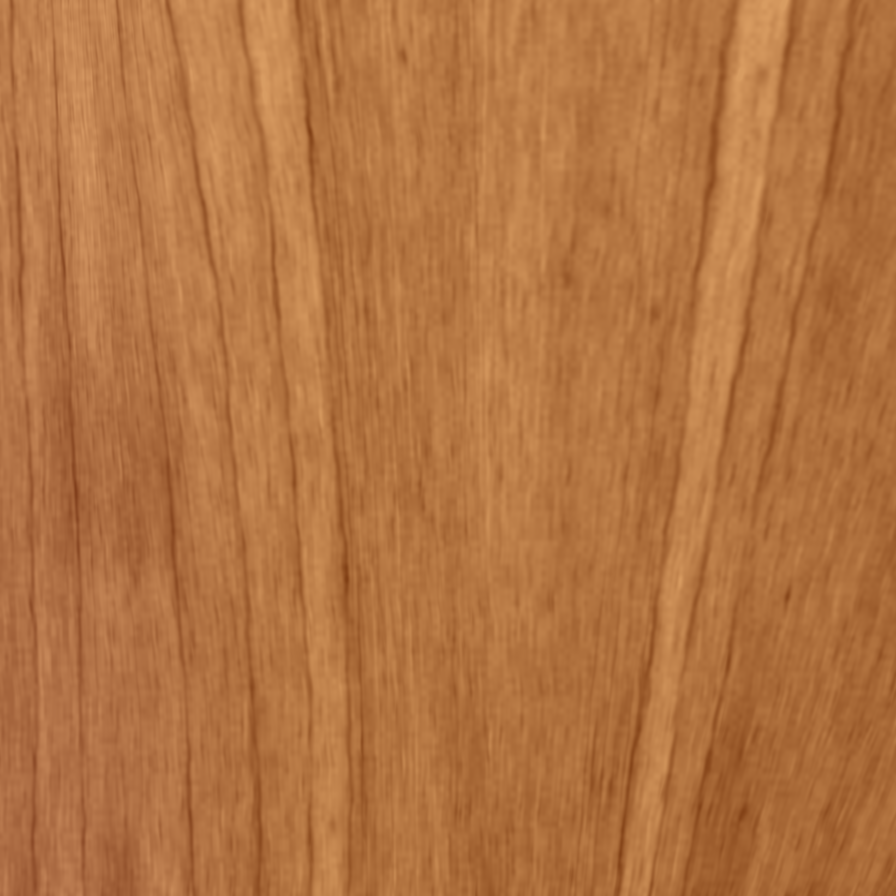
Write a Shadertoy shader that draws this texture.

```glsl
// Warm teak board: fanning growth rings, two pale sapwood bands, fine fibres and pores.

const vec3 BROWN = vec3(0.63, 0.38, 0.19);
const vec3 HONEY = vec3(0.82, 0.58, 0.355);
const vec3 ROSE_TINT = vec3(0.005, 0.0, 0.04);
const float HEART_X = 0.55;
const int RING_COUNT = 9;
const float RINGS[RING_COUNT] = float[](
    -0.51, -0.455, -0.335, -0.262, -0.203, -0.158, 0.139, 0.174, 0.209);

float hash(vec2 p) {
    vec3 q = fract(p.xyx * vec3(0.1031, 0.1030, 0.0973));
    q += dot(q, q.yzx + 33.33);
    return fract((q.x + q.y) * q.z);
}

// Smooth value noise, centred on zero.
float grain(vec2 p) {
    vec2 i = floor(p), f = fract(p);
    f = f * f * (3.0 - 2.0 * f);
    float low = mix(hash(i), hash(i + vec2(1, 0)), f.x);
    float high = mix(hash(i + vec2(0, 1)), hash(i + vec2(1, 1)), f.x);
    return mix(low, high, f.y) - 0.5;
}

// Cellular dashes: one soft elongated spot in a share of the cells.
float dashes(vec2 p, float share, float seed) {
    vec2 cell = floor(p);
    float mark = 0.0;
    for (int y = -1; y <= 1; y++)
    for (int x = -1; x <= 1; x++) {
        vec2 id = cell + vec2(x, y);
        vec2 centre = id + vec2(hash(id + seed), hash(id + seed + 17.0));
        vec2 d = (p - centre) / vec2(0.26, 0.42);
        float present = step(hash(id + seed + 41.0), share);
        mark = max(mark, present * exp(-dot(d, d)));
    }
    return mark;
}

// Layered sines bend each line a little differently.
float wobble(float y, float seed) {
    return 0.5 * sin(9.0 * y + seed * 5.0) + 0.3 * sin(23.0 * y + seed * 3.0)
         + 0.15 * sin(71.0 * y + seed) + 0.1 * sin(153.0 * y + seed * 7.0);
}

float line(float u, float centre, float width) {
    float d = (u - centre) / width;
    return exp(-d * d);
}

float band(float u, float from, float to, float soft) {
    return smoothstep(from - soft, from + soft, u) * (1.0 - smoothstep(to - soft, to + soft, u));
}

// Distance from the heart, straightened so every ring becomes vertical.
float ringCoord(vec2 uv) {
    float d = uv.x - HEART_X;
    float left = 1.0 + 0.4 * uv.y * uv.y * (1.0 - 0.85 * smoothstep(0.33, 0.52, -d));
    float right = 1.0 + 0.95 * uv.y;
    return d / mix(left, right, smoothstep(-0.05, 0.05, d));
}

// Dark late-wood edges, each with a soft shadow on its outer side.
float growthRings(float u, float y) {
    float dark = 0.0;
    for (int i = 0; i < RING_COUNT; i++) {
        float seed = float(i) + 1.0;
        float centre = RINGS[i] + 0.004 * wobble(y, seed);
        float strength = 0.75 + 0.7 * grain(vec2(seed * 9.0, y * 14.0));
        float outward = (u - centre) * sign(RINGS[i]);
        float shadow = smoothstep(-0.002, 0.003, outward) * exp(-max(outward, 0.0) * 75.0);
        dark += strength * (0.62 * line(u, centre, 0.0027) + 0.2 * shadow);
    }
    return dark;
}

// Thin threads scattered between two ring positions.
float threads(float u, float y, float from, float to, float seed) {
    float sum = 0.0;
    for (int i = 0; i < 7; i++) {
        float id = seed + float(i) * 3.7;
        float along = (float(i) + hash(vec2(id, 5.0))) / 7.0;
        float centre = mix(from, to, along) + 0.002 * wobble(y, id);
        float broken = smoothstep(-0.3, 0.35, grain(vec2(id * 7.0, y * 7.0)));
        sum += broken * line(u, centre, 0.0018);
    }
    return sum;
}

void mainImage(out vec4 fragColor, in vec2 fragCoord) {
    vec2 uv = fragCoord / iResolution.xy;
    float y = uv.y;
    float u = ringCoord(uv);
    float drift = u + 0.003 * wobble(y, 2.0);

    // Broad tone: lighter at the top, darker outside the bands.
    float leftSide = 1.0 - smoothstep(-0.3, -0.2, u);
    float rightSide = smoothstep(0.18, 0.24, u);
    float tone = 0.43 + 0.22 * (y - 0.5);
    tone -= rightSide * (0.24 - 0.1 * y);
    tone += leftSide * 0.16 * smoothstep(0.5, 0.9, y);
    tone += 0.34 * band(drift, -0.198, -0.162, 0.006) * (0.65 + 0.5 * y);
    tone += 0.38 * band(drift, 0.143, 0.171, 0.005) * (0.65 + 0.5 * y);
    tone += 0.13 * band(drift, -0.255, -0.205, 0.012);

    // Smoky patches in the outer wood.
    float patches = smoothstep(0.0, 0.35, grain(vec2(u * 17.0 + 3.0, y * 4.5 + 8.0)));
    tone -= 0.27 * patches * max(leftSide, rightSide) * (1.1 - 0.6 * y);

    // Rings and threads.
    tone -= growthRings(u, y);
    tone -= 0.27 * threads(u, y, 0.085, 0.138, 2.0);
    tone -= 0.24 * threads(u, y, -0.155, -0.105, 31.0);
    tone -= 0.16 * threads(u, y, -0.5, -0.27, 57.0);
    tone += 0.24 * threads(u, y, -0.14, -0.08, 83.0);
    float upper = smoothstep(0.2, 0.75, y);
    tone += 0.26 * upper * threads(u, y, -0.025, 0.035, 11.0);
    tone -= 0.2 * upper * threads(u, y, -0.03, 0.03, 23.0);

    // Fibres from wide streaks down to fine mottle.
    tone += 0.34 * grain(vec2(drift * 34.0, y * 2.0));
    tone += 0.26 * grain(vec2(drift * 110.0, y * 6.0));
    tone += 0.34 * grain(vec2(drift * 270.0, y * 34.0));
    tone += 0.2 * grain(uv * 150.0);
    tone -= 0.26 * dashes(vec2(drift * 120.0, y * 32.0), 0.2, 3.0);
    tone += 0.18 * dashes(vec2(drift * 130.0, y * 24.0), 0.15, 71.0);
    tone -= 0.45 * dashes(vec2(drift * 62.0, y * 38.0), 0.004, 9.0);

    vec3 color = mix(BROWN, HONEY, clamp(tone, -0.65, 1.15));
    float rose = (1.0 - smoothstep(0.05, 0.38, uv.x)) * (1.0 - 0.6 * y);
    color += ROSE_TINT * rose;
    fragColor = vec4(clamp(color, 0.0, 1.0), 1.0);
}
```
